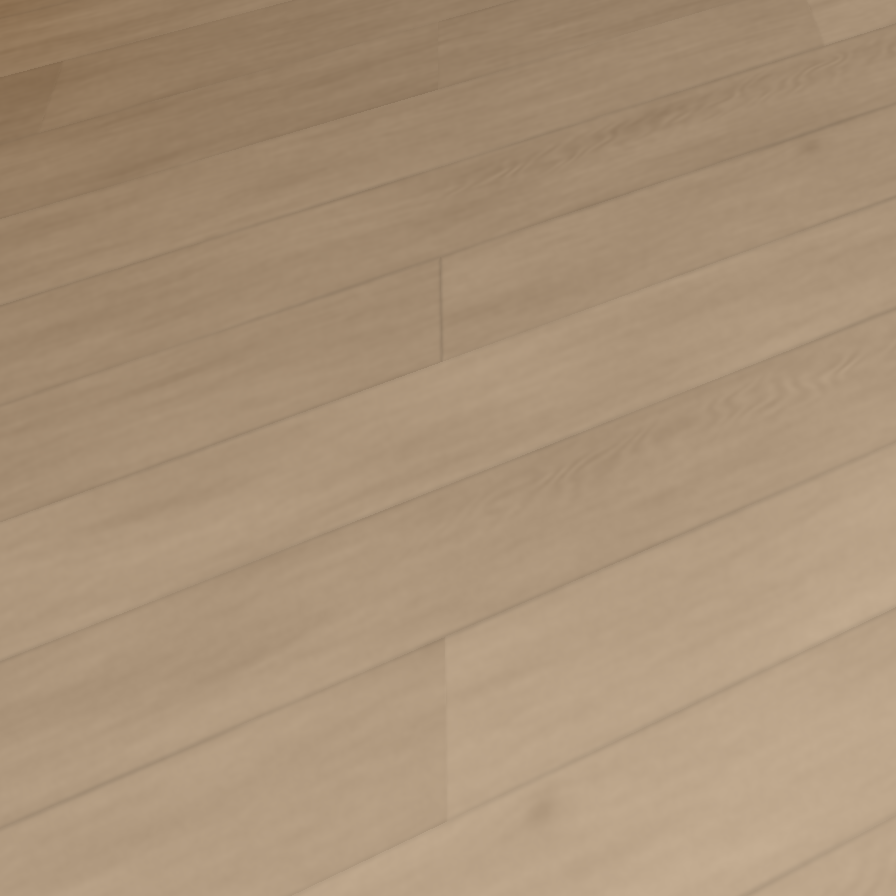
A Shadertoy shader for this texture:

```glsl
// Pale oak plank floor seen at an angle: a plane projection gives floor
// coordinates (along, across), boards are laid in a third-offset bond, and
// gradient noise stretched along each board supplies grain, figure and wear.

vec2 hashGradient(vec2 cell) {
    vec2 h = vec2(dot(cell, vec2(127.1, 311.7)), dot(cell, vec2(269.5, 183.3)));
    return 2.0 * fract(sin(h) * 43758.5) - 1.0;
}

float gradientNoise(vec2 p) {
    vec2 i = floor(p), f = fract(p);
    vec2 s = f * f * f * (f * (f * 6.0 - 15.0) + 10.0);
    float a = dot(hashGradient(i), f);
    float b = dot(hashGradient(i + vec2(1, 0)), f - vec2(1, 0));
    float c = dot(hashGradient(i + vec2(0, 1)), f - vec2(0, 1));
    float d = dot(hashGradient(i + vec2(1, 1)), f - vec2(1, 1));
    return mix(mix(a, b, s.x), mix(c, d, s.x), s.y);
}

// Soft line profile at a given distance, in canvas units
float softLine(float dist, float width) {
    float spread = width + 0.3 / iResolution.y;
    return exp(-dist * dist / (spread * spread));
}

void mainImage(out vec4 fragColor, in vec2 fragCoord) {
    vec2 uv = fragCoord / iResolution.xy;
    vec2 p = vec2(uv.x, 1.0 - uv.y);

    // Project the canvas onto the floor; across counts board widths
    float depth = p.y + 0.0322 * p.x + 1.0755;
    float along = (p.x - 0.475) / depth;
    float across = (p.y + 0.315 * p.x - 0.341) / (0.073 * depth);

    // Board layout: each row's end joint shifts by about a third of a board
    float row = floor(across);
    float inRow = across - row;
    float bond = mod(row, 3.0);
    float jointAt = 0.012 + (0.377 + 0.004 * row) * (bond - 1.0);
    float jointDist = (along - jointAt) * depth;
    float board = floor((along - jointAt) / 1.122);
    float pastJoint = smoothstep(-0.003, 0.003, jointDist);

    // Tone per board; the far rows are darker
    float jointStep = bond == 1.0 && row < 2.0 ? 0.04 : 0.15;
    float boardTone = 0.15 * cos(2.0944 * row - 3.6) + jointStep * pastJoint;
    if (row < 0.0) boardTone -= 0.08;

    // Knots: one in every fourth row, bending the grain around them
    float knotAlong = 0.339 - 0.0685 * (row - 1.0);
    vec2 toKnot = vec2((along - knotAlong) * 9.0, inRow - 0.16);
    float knotRow = 1.0 - step(0.5, mod(row - 1.0, 4.0));
    float knot = knotRow * exp(-dot(toKnot, toKnot) * 140.0);
    float knotHalo = knotRow * exp(-dot(toKnot, toKnot) * 18.0);

    // Grain: broad clouds, long streaks, short flecks and pores
    vec2 wood = vec2(along * 6.5, inRow) + vec2(3.7, 5.3) * row + board * 17.0;
    wood.y += 0.1 * gradientNoise(wood * vec2(0.9, 1.5)) + 0.08 * knotHalo;
    float grain = 0.22 * gradientNoise(wood * vec2(0.8, 2.6))
                + 0.13 * gradientNoise(wood * vec2(1.6, 8.0) + 4.0)
                + 0.07 * gradientNoise(wood * vec2(4.0, 16.0) + 9.0)
                + 0.07 * gradientNoise(wood * vec2(11.0, 16.0) + 2.0);
    float streak = smoothstep(0.12, 0.5, gradientNoise(wood * vec2(1.1, 6.0) + 21.0));

    // Rippled figure running along the middle of every third row
    float figureBand = exp(-pow((inRow - 0.3) / 0.15, 2.0))
                     * smoothstep(-0.06, 0.12, along) * (1.0 - step(0.5, bond));
    float warp = gradientNoise(wood * vec2(4.0, 7.0) + 13.0);
    float ripple = sin(48.0 * (wood.x + 0.6 * inRow) + 10.0 * warp);
    float figure = figureBand * ripple * (0.5 + gradientNoise(wood * vec2(6.0, 5.0)));

    // Light grows toward the lower right
    float light = 0.06 + 0.68 * p.y + 0.24 * p.x + boardTone
                + grain - 0.1 * streak + 0.14 * figure - 0.04 * figureBand
                - 0.24 * knot - 0.04 * knotHalo
                + 0.05 * gradientNoise(p * 70.0)
                + 0.04 * gradientNoise(p * 130.0 + 31.0);
    vec3 color = mix(vec3(0.565, 0.475, 0.378), vec3(0.745, 0.655, 0.55), light);
    color -= vec3(0.02, 0.04, 0.06) * exp(-5.0 * length(p));

    // Seams between rows and joints between board ends, unevenly worn
    float seamIndex = round(across);
    float seamWear = 0.75 + 0.8 * gradientNoise(vec2(along * 8.0, seamIndex * 3.7));
    if (seamIndex < 0.0) seamWear *= 0.5;
    float seam = softLine(abs(across - seamIndex) * 0.073 * depth, 0.0022);
    float joint = softLine(abs(jointDist), 0.002);
    float jointWear = row == 1.0 ? 1.0 : 0.12;
    color *= 1.0 - 0.085 * max(seam * clamp(seamWear, 0.1, 1.1), joint * jointWear);

    fragColor = vec4(clamp(color, 0.0, 1.0), 1.0);
}
```
